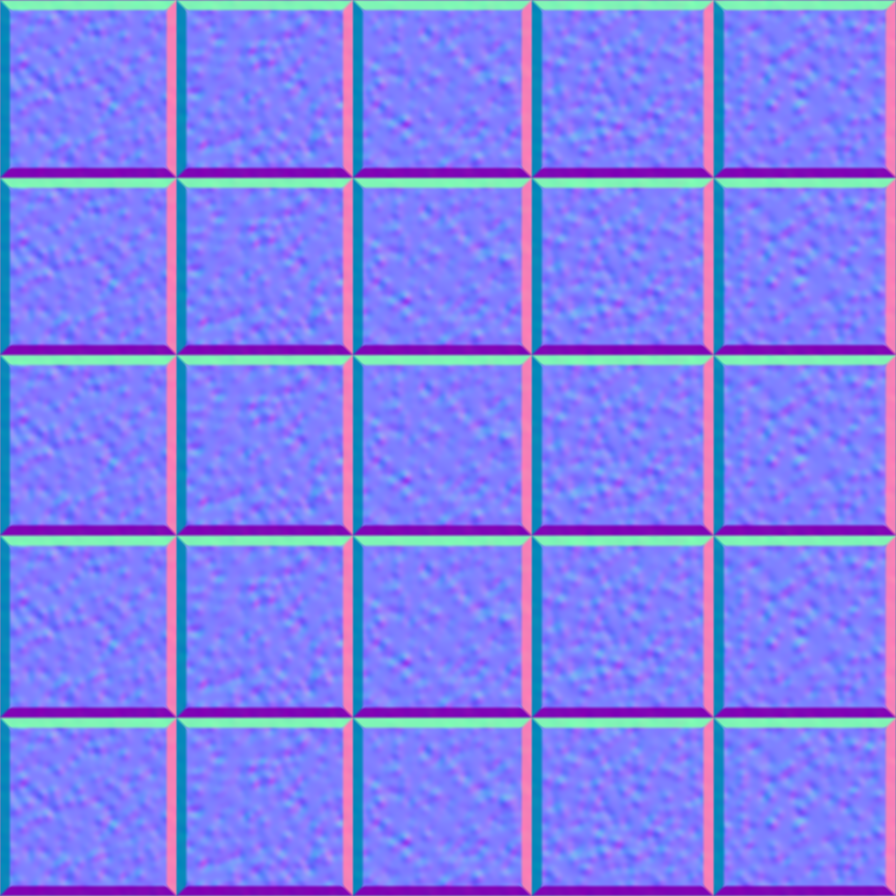
Reproduce this texture map procedurally as a WebGL 2 fragment shader.

```glsl
#version 300 es
precision highp float;
// Tangent-space normal map of a square tile grid with bevelled edges.
// Each tile has four mitred bevel bands around a flat face, roughened by
// cellular bumps whose slopes are summed; every row repeats the same bumps.

uniform vec2 u_resolution;
out vec4 fragColor;

const float PI = 3.14159265;
const float TILES = 5.0;          // repeats across and down
const float BEVEL = 0.056;        // band width, in tiles
const float SOFT = 0.013;         // half width of a band's soft edge, in tiles
const vec2 SEAM = vec2(0.009, 0.012); // half width of the blend between tiles
const float MITRE = 0.018;        // softness of the corner diagonals
const float BUMPS = 17.0;         // bump cells along a tile
const float BUMP_RADIUS = 0.36;   // in bump cells
const float ROUGHNESS = 0.065;    // bump slope on the face
const float BAND_ROUGHNESS = 0.2; // share of that slope left on the bevels

const vec3 FLAT_BLUE = vec3(0.50, 0.50, 1.00);
const vec3 LEFT_TEAL = vec3(0.03, 0.53, 0.73);
const vec3 RIGHT_PINK = vec3(0.97, 0.50, 0.71);
const vec3 TOP_GREEN = vec3(0.50, 0.96, 0.71);
const vec3 BOTTOM_PURPLE = vec3(0.50, 0.02, 0.71);

vec3 hash3(vec2 p) {
    vec3 q = fract(p.xyx * vec3(0.1031, 0.1030, 0.0973));
    q += dot(q, q.yxz + 33.33);
    return fract((q.xxy + q.yzz) * q.zyx);
}

// Slightly uneven spacing of the grid lines
vec2 unevenGrid(vec2 p) {
    vec2 s1 = sin(PI * p), s2 = sin(2.0 * PI * p), s3 = sin(3.0 * PI * p);
    return p + vec2(0.0063, -0.0024) * s1
             + vec2(-0.0002, 0.0013) * s2
             + vec2(-0.0005, 0.0012) * s3;
}

// Summed slope of one jittered, signed round bump per cell
vec2 bumpSlope(vec2 p) {
    vec2 cell = floor(p);
    vec2 slope = vec2(0.0);
    float r2 = BUMP_RADIUS * BUMP_RADIUS;
    for (int j = -2; j <= 2; j++) {
        for (int i = -2; i <= 2; i++) {
            vec2 c = cell + vec2(i, j);
            vec3 h = hash3(c + 7.0);
            vec2 d = p - c - h.xy;
            slope += (h.z * 2.0 - 1.0) * d / r2 * exp(-0.5 * dot(d, d) / r2);
        }
    }
    return slope;
}

void main() {
    vec2 uv = gl_FragCoord.xy / u_resolution;
    vec2 grid = unevenGrid(uv) * TILES;
    vec2 tile = floor(grid);
    vec2 local = grid - tile;
    vec2 edge = 0.5 - abs(local - 0.5);

    // Band coverage, at least one pixel soft
    vec2 soft = max(vec2(SOFT), TILES / u_resolution);
    vec2 band = 1.0 - smoothstep(BEVEL - soft, BEVEL + soft, edge);

    // Bevel colours, averaged where neighbouring tiles meet
    vec2 side = sign(local - 0.5) * smoothstep(-SEAM, SEAM, edge);
    vec2 blend = 0.5 + 0.5 * sign(side) * (2.0 * abs(side) - 1.0);
    vec3 sideColor = mix(LEFT_TEAL, RIGHT_PINK, blend.x);
    vec3 capColor = mix(BOTTOM_PURPLE, TOP_GREEN, blend.y);

    // The nearer edge wins, split along the corner diagonal
    float capShare = smoothstep(-MITRE, MITRE, edge.x - edge.y);
    vec3 bevelColor = mix(sideColor, capColor, capShare);
    float bevel = mix(band.x, band.y, capShare);
    vec3 color = mix(FLAT_BLUE, bevelColor, bevel);

    // Rough surface, different in each column
    vec2 slope = bumpSlope(local * BUMPS + vec2(tile.x * 41.0, 0.0));
    slope *= ROUGHNESS * mix(1.0, BAND_ROUGHNESS, bevel);
    color.xy += slope;
    color.z -= dot(slope, slope);

    fragColor = vec4(clamp(color, 0.0, 1.0), 1.0);
}
```
